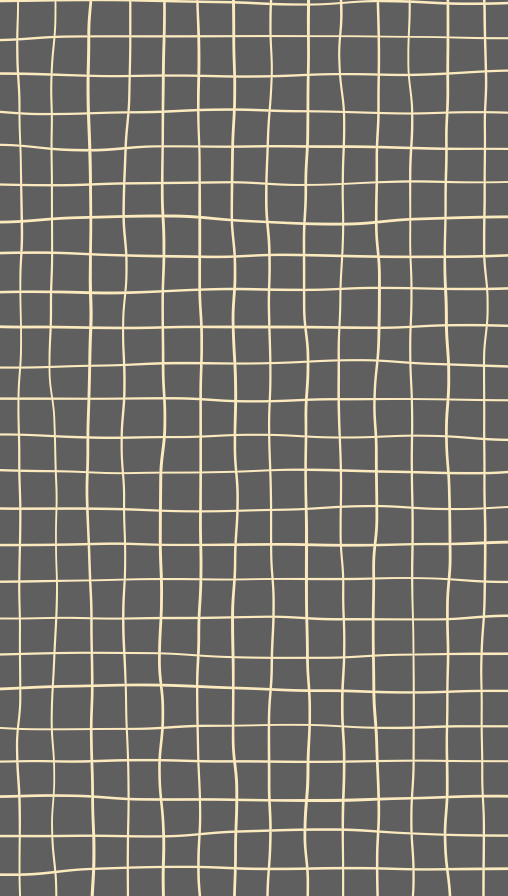
A Shadertoy shader for this pattern:

```glsl
// A hand-drawn grid: thin cream lines wander over a flat dark grey ground.
// Each line is a regular repeat bent by 1D value noise, seeded by its index,
// with stroke width varying from line to line and along each line.

#define GROUND_COLOUR vec3(0.373, 0.373, 0.373)
#define LINE_COLOUR   vec3(0.990, 0.917, 0.750)
#define SPACING       vec2(0.0706, 0.0712)  // cell size, in canvas widths
#define FIRST_LINE    vec2(0.0360, 0.0507)  // first line from left and bottom
#define LINE_WIDTH    0.0048                // mean stroke, in canvas widths
#define WIDTH_VARY    0.16                  // stroke change between lines
#define PRESSURE_VARY 0.14                  // stroke change along a line
#define DRIFT         0.085                 // slow bend, in cells
#define WOBBLE        0.065                 // quick bend, in cells
#define KNOTS         vec2(0.62, 0.42)      // quick bends per cell

// Integer hash to the range -1..1
float hash(int n, int seed) {
    uint h = uint(n) * 747796405u + uint(seed) * 2891336453u;
    h = (h ^ (h >> 16)) * 2246822519u;
    h = (h ^ (h >> 13)) * 3266489917u;
    h ^= h >> 16;
    return float(h >> 8) / 8388608.0 - 1.0;
}

// Smooth 1D value noise, -1..1
float noise(float x, int seed) {
    float cell = floor(x);
    float f = x - cell;
    f = f * f * f * (f * (f * 6.0 - 15.0) + 10.0);
    return mix(hash(int(cell), seed), hash(int(cell) + 1, seed), f);
}

// Sideways shift of a line, in cells, at a point along it
float bend(float along, int seed, float knots) {
    float phase = hash(7, seed);
    return DRIFT * noise(along * 0.19 + phase, seed + 101)
         + WOBBLE * noise(along * knots + phase, seed + 202);
}

// Coverage of the nearest line; across and along are in cells
float stroke(float across, float along, float size, float knots, int family) {
    float index = round(across);
    int seed = int(index) + family;
    float shift = bend(along, seed, knots);
    float slope = (bend(along + 0.02, seed, knots) - shift) / 0.02;
    float dist = abs(across - index - shift) * size / sqrt(1.0 + slope * slope);

    float pressure = 1.0 + WIDTH_VARY * hash(3, seed)
                   + PRESSURE_VARY * noise(along * 0.45, seed + 303);
    float halfWidth = 0.5 * LINE_WIDTH * pressure;
    float pixel = 1.0 / iResolution.x;
    return clamp(0.5 + (halfWidth - dist) / pixel, 0.0, 1.0);
}

void mainImage(out vec4 fragColor, in vec2 fragCoord) {
    vec2 grid = (fragCoord / iResolution.x - FIRST_LINE) / SPACING;

    float vertical = stroke(grid.x, grid.y, SPACING.x, KNOTS.x, 1000);
    float horizontal = stroke(grid.y, grid.x, SPACING.y, KNOTS.y, 5000);

    // Lines share one flat colour, so crossings merge without darkening
    float ink = max(vertical, horizontal);
    fragColor = vec4(mix(GROUND_COLOUR, LINE_COLOUR, ink), 1.0);
}
```
